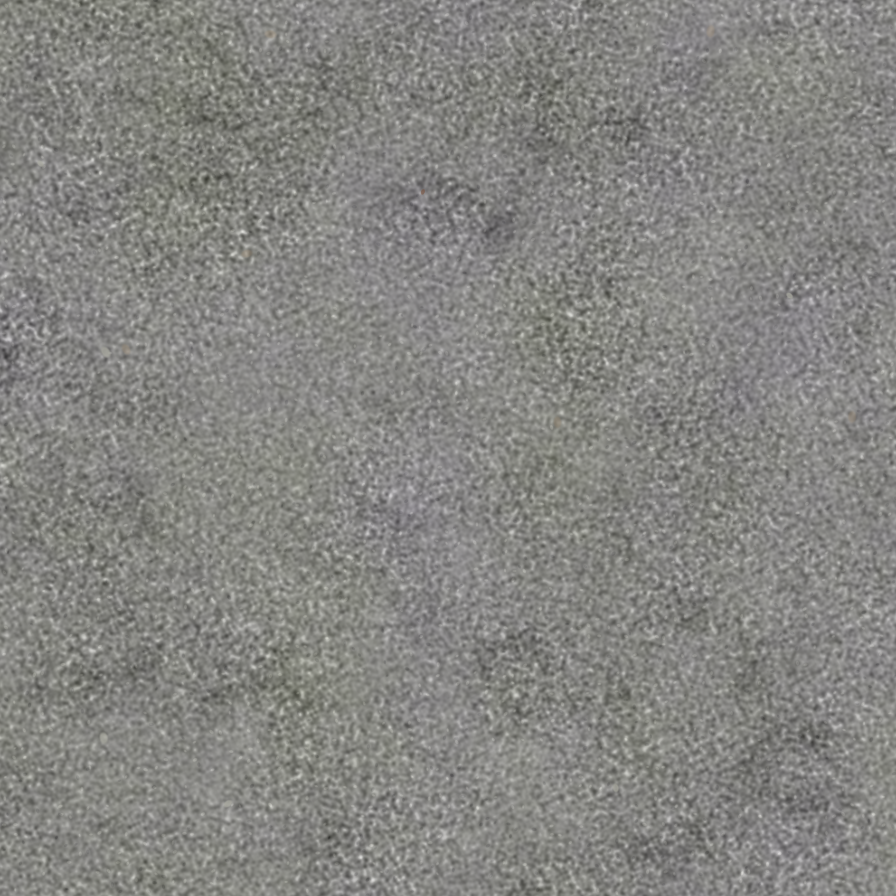
A WebGL 2 fragment shader for this texture:

```glsl
#version 300 es
precision highp float;

uniform vec2 u_resolution;
out vec4 fragColor;

float hash(vec2 p, float seed) {
    return fract(sin(dot(p, vec2(127.1, 311.7)) + seed * 74.7) * 43758.5453);
}

mat2 rotation(float angle) {
    float c = cos(angle), s = sin(angle);
    return mat2(c, s, -s, c);
}

// Smooth value noise centred on zero
float valueNoise(vec2 p, float seed) {
    vec2 cell = floor(p);
    vec2 f = fract(p);
    f = f * f * (3.0 - 2.0 * f);
    float low = mix(hash(cell, seed), hash(cell + vec2(1.0, 0.0), seed), f.x);
    float high = mix(hash(cell + vec2(0.0, 1.0), seed), hash(cell + 1.0, seed), f.x);
    return mix(low, high, f.y) - 0.5;
}

float slope(vec2 cell, vec2 offset, float seed) {
    float angle = 6.2832 * hash(cell, seed);
    return dot(vec2(cos(angle), sin(angle)), offset);
}

// Gradient noise for round grains of even size
float grainNoise(vec2 p, float seed) {
    vec2 cell = floor(p);
    vec2 f = fract(p);
    vec2 s = f * f * (3.0 - 2.0 * f);
    vec2 x = vec2(1.0, 0.0);
    vec2 y = vec2(0.0, 1.0);
    float low = mix(slope(cell, f, seed), slope(cell + x, f - x, seed), s.x);
    float high = mix(slope(cell + y, f - y, seed), slope(cell + 1.0, f - 1.0, seed), s.x);
    return mix(low, high, s.y);
}

float fbm(vec2 p, float seed) {
    float sum = 0.0;
    float amplitude = 0.5;
    for (int i = 0; i < 4; i++) {
        sum += amplitude * valueNoise(p, seed + float(i));
        p = rotation(0.65) * p * 2.03;
        amplitude *= 0.5;
    }
    return sum;
}

// Coverage of sparse oval flecks, one candidate per cell
float flecks(vec2 uv, float cells, float chance, float radius, float seed) {
    vec2 p = uv * cells;
    vec2 cell = floor(p);
    vec2 jitter = vec2(hash(cell, seed), hash(cell, seed + 1.0));
    vec2 offset = fract(p) - mix(vec2(0.3), vec2(0.7), jitter);
    offset = rotation(6.2832 * hash(cell, seed + 2.0)) * offset;
    offset.y *= 1.5;
    float size = radius * mix(0.6, 1.0, hash(cell, seed + 3.0));
    float edge = max(0.35 * size, cells / u_resolution.y);
    float mask = 1.0 - smoothstep(size - edge, size + edge, length(offset));
    return mask * step(hash(cell, seed + 4.0), chance);
}

void main() {
    vec2 uv = gl_FragCoord.xy / u_resolution.y;

    // Faint stains and smaller dark blotches
    float stain = fbm(uv * 8.0, 1.0);
    float blotch = fbm(rotation(0.4) * uv * vec2(22.0, 27.0), 11.0);
    float tone = 0.522 + 0.075 * stain + 0.085 * blotch;
    tone -= 0.045 * smoothstep(0.14, 0.32, -blotch - 0.4 * stain);

    // Sandy grain in layers turned against each other
    float fine = valueNoise(rotation(0.3) * uv * 250.0, 21.0);
    float medium = grainNoise(rotation(1.1) * uv * 170.0, 22.0);
    float coarse = grainNoise(rotation(2.0) * uv * 115.0, 23.0);
    float roughness = 1.0 - 0.8 * fbm(uv * 12.0, 31.0) - 0.5 * stain;
    float grain = roughness * (0.15 * fine + 0.19 * medium + 0.09 * coarse);
    tone += grain + 0.5 * max(grain - 0.07, 0.0);

    // Violet and olive drift
    float drift = fbm(uv * 7.0 + 3.7, 41.0) + 0.35 * fbm(uv * 60.0, 51.0);
    vec3 color = tone + vec3(0.002, 0.0, -0.010);
    color += drift * vec3(0.012, -0.010, 0.065);

    // Bright and dark mineral grains
    float pale = flecks(uv, 95.0, 0.12, 0.24, 61.0);
    float dark = flecks(rotation(0.7) * uv, 85.0, 0.10, 0.24, 71.0);
    color += vec3(0.09, 0.09, 0.085) * pale;
    color -= vec3(0.065, 0.065, 0.06) * dark;

    // Rare pebbles and rusty crumbs
    float pebble = flecks(uv, 14.0, 0.04, 0.09, 81.0);
    float rust = flecks(uv, 16.0, 0.015, 0.065, 91.0);
    float ochre = flecks(uv, 12.0, 0.04, 0.1, 101.0);
    color = mix(color, vec3(0.67, 0.67, 0.63), 0.7 * pebble);
    color = mix(color, vec3(0.46, 0.31, 0.23), 0.6 * rust);
    color = mix(color, vec3(0.62, 0.55, 0.46), 0.4 * ochre);

    fragColor = vec4(clamp(color, 0.0, 1.0), 1.0);
}
```
